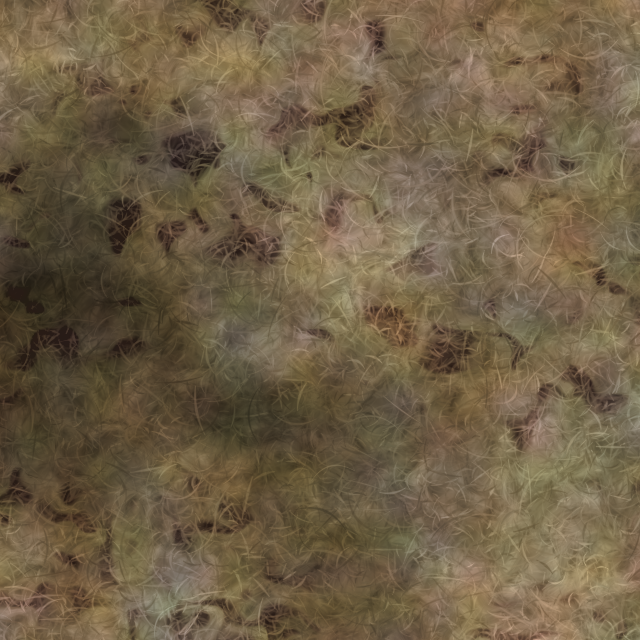
A WebGL 1 fragment shader for this texture:

```glsl
precision highp float;
uniform vec2 u_resolution;

#define FINEST_CELLS 78.0
#define LAYER_RATIO 1.32
#define BLADE_WIDTH 0.0021
#define BLADE_BLUR 0.0016
#define BLADE_CONTRAST 0.72
#define GRAIN_CONTRAST 0.62
#define PIT_DEPTH 0.36
#define BASE_TONE 0.56

float hash(vec2 p) {
  vec3 q = fract(vec3(p.xyx) * 0.1031);
  q += dot(q, q.yzx + 33.33);
  return fract((q.x + q.y) * q.z);
}

vec4 hash4(vec2 p) {
  return vec4(hash(p), hash(p + 17.3), hash(p + 41.7), hash(p + 73.1));
}

float noise(vec2 p) {
  vec2 i = floor(p), f = fract(p);
  f = f * f * (3.0 - 2.0 * f);
  return mix(mix(hash(i), hash(i + vec2(1.0, 0.0)), f.x),
             mix(hash(i + vec2(0.0, 1.0)), hash(i + 1.0), f.x), f.y);
}

float fbm(vec2 p) {
  float sum = 0.0, gain = 0.5;
  for (int i = 0; i < 4; i++) {
    sum += gain * noise(p);
    p = mat2(1.6, 1.2, -1.2, 1.6) * p + 7.7;
    gain *= 0.55;
  }
  return sum / 1.01;
}

// Soft elliptical patch of light or shade
float patchAt(vec2 p, vec2 center, vec2 radius) {
  vec2 d = (p - center) / radius;
  return exp(-dot(d, d));
}

// Broad shadows over the meadow
float meadowTone(vec2 uv) {
  vec2 p = uv + 0.13 * (vec2(fbm(uv * 6.0), fbm(uv * 6.0 + 31.0)) - 0.5);
  float tone = BASE_TONE;
  tone -= 0.40 * patchAt(p, vec2(0.06, 0.53), vec2(0.22, 0.20));
  tone -= 0.20 * patchAt(p, vec2(0.03, 0.27), vec2(0.17, 0.14));
  tone -= 0.33 * patchAt(p, vec2(0.45, 0.34), vec2(0.20, 0.10));
  tone -= 0.23 * patchAt(p, vec2(0.52, 0.13), vec2(0.15, 0.12));
  tone -= 0.22 * patchAt(p, vec2(0.20, 0.79), vec2(0.09, 0.06));
  tone += 0.13 * patchAt(p, vec2(0.90, 0.12), vec2(0.24, 0.16));
  tone += 0.11 * patchAt(p, vec2(0.53, 0.54), vec2(0.10, 0.09));
  return tone + 0.38 * (fbm(uv * 11.0 + 5.0) - 0.5);
}

// One scattered layer of bent blades: x = tone offset, y = tint, z = coverage
vec3 bladeLayer(vec2 uv, float cells, float seed) {
  vec2 p = uv * cells, home = floor(p);
  vec3 result = vec3(0.0);
  for (int j = -1; j <= 1; j++) {
    for (int i = -1; i <= 1; i++) {
      vec2 cell = home + vec2(float(i), float(j));
      vec4 r = hash4(cell + seed * 91.0);
      float shade = hash(cell + seed * 53.0 + 9.0);
      float flow = 3.2 * noise(cell / cells * 6.0 + 3.0);
      float angle = flow + 3.4 * (r.z - 0.5);
      vec2 d = p - cell - r.xy;
      d = mat2(cos(angle), -sin(angle), sin(angle), cos(angle)) * d;
      d.y += (r.w - 0.5) * 1.1 * d.x * d.x;
      float halfLength = 0.45 + 0.45 * r.w;
      float taper = 1.0 - 0.6 * clamp(abs(d.x) / halfLength, 0.0, 1.0);
      float dist = length(vec2(max(abs(d.x) - halfLength, 0.0), d.y)) / cells;
      float width = BLADE_WIDTH * taper * (0.6 + 0.7 * r.x);
      float cover = 1.0 - smoothstep(width - BLADE_BLUR, width + BLADE_BLUR, dist);
      cover *= 0.35 + 0.55 * r.y;
      result = mix(result, vec3(shade - 0.38, r.z - 0.5, 1.0), cover);
    }
  }
  return result;
}

// Earth to straw to bleached stalk
vec3 grassColor(float tone) {
  vec3 earth = vec3(0.14, 0.115, 0.075);
  vec3 straw = vec3(0.45, 0.38, 0.27);
  vec3 bleached = vec3(0.76, 0.68, 0.56);
  vec3 low = mix(earth, straw, clamp(tone * 2.0, 0.0, 1.0));
  return mix(low, bleached, clamp(tone * 2.0 - 1.0, 0.0, 1.0));
}

void main() {
  vec2 uv = gl_FragCoord.xy / u_resolution.y;
  float base = meadowTone(uv);
  float light = 0.45 + 0.95 * clamp(base, 0.0, 0.8);

  // Tangled undergrowth
  vec2 bend = vec2(noise(uv * 28.0), noise(uv * 28.0 + 60.0)) - 0.5;
  float grain = fbm(uv * 52.0 + bend * 2.4) - 0.5;
  float tone = base + GRAIN_CONTRAST * light * grain;

  // Small dark gaps between the tufts
  float pit = smoothstep(0.62, 0.88, noise(uv * vec2(27.0, 32.0) + bend * 1.5));
  pit *= smoothstep(0.40, 0.60, noise(uv * 6.0 + 19.0));
  tone -= PIT_DEPTH * pit;

  // Blades, from fine litter to long stalks
  float cells = FINEST_CELLS, tint = 0.0;
  for (int k = 0; k < 6; k++) {
    vec3 blade = bladeLayer(uv, cells, float(k) + 1.0);
    float bladeTone = base + BLADE_CONTRAST * light * blade.x;
    tone = mix(tone, bladeTone, blade.z * 0.75);
    tint = mix(tint, blade.y, blade.z * 0.5);
    cells /= LAYER_RATIO;
  }

  // Rust, moss and mauve casts
  vec3 color = grassColor(clamp(tone, 0.0, 1.0));
  float warmth = fbm(uv * 8.0 + 44.0) - 0.5 + 0.25 * tint;
  float mauve = noise(uv * 19.0 + 70.0) - 0.5;
  color *= 1.0 + warmth * vec3(0.22, -0.08, -0.35);
  color *= 1.0 + mauve * vec3(0.03, -0.05, 0.20);
  color += pit * vec3(0.015, -0.01, 0.01);
  gl_FragColor = vec4(color, 1.0);
}
```
